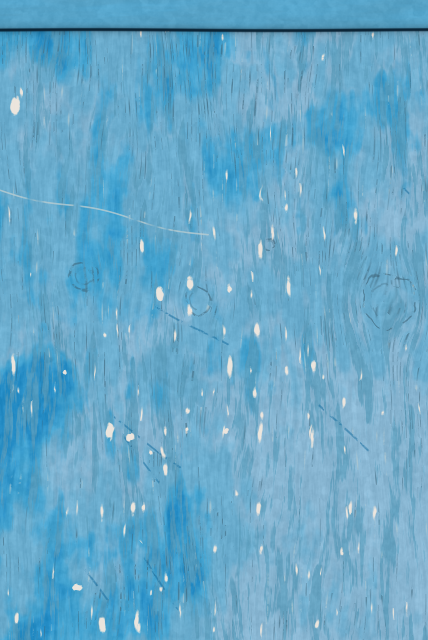
Write a WebGL 1 fragment shader that draws this texture.

```glsl
precision highp float;
// Weathered blue paint on an upright wooden board below a narrow rail.
// Blended cellular noise makes the paint tones; jittered grids scatter the
// cracks and chips; distance functions draw the knots, scratches and seam.

uniform vec2 u_resolution;

const vec3 MID    = vec3(0.42, 0.68, 0.81);
const vec3 PALE   = vec3(0.54, 0.72, 0.83);
const vec3 VIVID  = vec3(0.25, 0.64, 0.82);
const vec3 DEEP   = vec3(0.11, 0.53, 0.77);
const vec3 SHADE  = vec3(0.33, 0.59, 0.71);
const vec3 CRACK  = vec3(0.23, 0.38, 0.46);
const vec3 FLAKE  = vec3(0.72, 0.80, 0.82);
const vec3 CHIP   = vec3(0.95, 0.91, 0.87);
const vec3 SEAM   = vec3(0.03, 0.13, 0.20);
const float SEAM_Y = 0.953;
const float SEAM_HALF = 0.0022;
const vec2 GRAIN_BROAD = vec2(8.0, 4.5);
const vec2 GRAIN_STREAK = vec2(55.0, 9.0);
const vec2 GRAIN_FINE = vec2(210.0, 24.0);

float hash(vec2 p) { return fract(sin(dot(p, vec2(127.1, 311.7))) * 43758.5); }
vec2 hash2(vec2 p) { return vec2(hash(p), hash(p + 41.3)); }

// Smooth cellular noise: nearby cell values weighted by distance
float cells(vec2 p) {
  vec2 sum = vec2(0.0);
  for (int y = -1; y <= 1; y++)
    for (int x = -1; x <= 1; x++) {
      vec2 id = floor(p) + vec2(float(x), float(y));
      vec2 d = id + hash2(id) - p;
      sum += exp(-5.0 * dot(d, d)) * vec2(hash(id + 7.3), 1.0);
    }
  return smoothstep(0.08, 0.92, sum.x / sum.y);
}

float layered(vec2 p) {
  return 0.55 * cells(p) + 0.3 * cells(p * 2.1 + 3.7) + 0.15 * cells(p * 4.3 + 9.1);
}

float segmentDist(vec2 p, vec2 a, vec2 b) {
  vec2 ab = b - a;
  return length(p - a - ab * clamp(dot(p - a, ab) / dot(ab, ab), 0.0, 1.0));
}

// One tapered ellipse in some of the grid cells; half-size varies per cell
float specks(vec2 p, vec2 grid, vec2 halfSize, float density, float seed) {
  vec2 id = floor(p / grid);
  vec2 r = hash2(id + seed);
  vec2 d = p - (id + 0.3 + 0.4 * r) * grid;
  float grow = 0.3 + 0.7 * pow(hash(id + seed + 5.1), 2.0);
  vec2 h = halfSize * vec2(grow, 0.35 + 0.65 * hash(id + seed + 8.6));
  float edge = (length(d / h) - 1.0) * h.x;
  float px = 0.8 / u_resolution.y;
  return smoothstep(px, -px, edge) * step(hash(id + seed + 2.9), density);
}

// Knot centre and radius
vec3 knot(int i) {
  if (i == 0) return vec3(0.130, 0.568, 0.025);
  if (i == 1) return vec3(0.605, 0.530, 0.042);
  if (i == 2) return vec3(0.308, 0.530, 0.021);
  return vec3(0.421, 0.618, 0.009);
}

void main() {
  vec2 p = gl_FragCoord.xy / u_resolution.y;
  float px = 1.0 / u_resolution.y;
  float mottle = layered(p * vec2(32.0, 24.0));
  float rough = layered(p * 110.0);

  // Grain bends in waves and parts around the knots
  vec2 g = p;
  g.x += 0.006 * sin(p.y * 9.0 + p.x * 17.0) + 0.002 * sin(p.y * 33.0 + p.x * 50.0);
  float rings = 0.0;
  for (int i = 0; i < 4; i++) {
    vec3 k = knot(i);
    vec2 d = p - k.xy;
    g.x -= 0.55 * d.x * exp(-dot(d, d) / (2.5 * k.z * k.z));
    float r = length(d) + k.z * 0.5 * (mottle - 0.5);
    float line = smoothstep(1.6 * px, 0.2 * px, abs(r - k.z));
    line += 0.6 * smoothstep(1.5 * px, 0.0, abs(r - 0.68 * k.z)) * step(0.5, mottle);
    rings += line * smoothstep(0.3, 0.6, rough);
  }

  // Paint tones: vivid at the left, faded at the right
  float broad = layered(g * GRAIN_BROAD);
  float streak = layered(g * GRAIN_STREAK + 4.0);
  float fine = layered(g * GRAIN_FINE + 12.0);
  vec2 blot = (p - vec2(0.02, 0.37)) / vec2(0.11, 0.09);
  float fresh = 0.55 * broad + 0.25 * streak + 0.2 * mottle + 0.28 * (0.27 - p.x);
  fresh += 0.25 * exp(-dot(blot, blot));
  float fade = 0.5 * layered(p * vec2(5.0, 4.0) + 20.0) + 0.25 * streak + 0.25 * mottle;
  fade += 0.35 * (p.x - 0.34);
  vec3 col = mix(MID, PALE, smoothstep(0.42, 0.64, fade));
  col = mix(col, VIVID, 0.9 * smoothstep(0.5, 0.66, fresh));
  col = mix(col, DEEP, 0.75 * smoothstep(0.64, 0.82, fresh));
  col = mix(col, SHADE, 0.75 * smoothstep(0.52, 0.72, 0.5 * fine + 0.5 * streak));
  col += 0.07 * (fine - 0.5) + 0.05 * (rough - 0.5);

  // Worn bands expose cracks along the grain
  float band = segmentDist(p, vec2(0.13, 0.03), vec2(0.40, 0.22));
  band = min(band, segmentDist(p, vec2(0.25, 0.28), vec2(0.31, 0.34)));
  band = min(band, segmentDist(p, vec2(0.21, 0.85), vec2(0.22, 0.60)));
  float worn = 0.4 * smoothstep(0.05, 0.0, band + 0.02 * mottle);
  worn += 0.4 * smoothstep(0.45, 0.75, layered(p * vec2(8.0, 5.0) + 31.0));
  float cracks = specks(g, vec2(0.006, 0.045), vec2(0.0012, 0.019), 0.08 + worn, 1.0);
  cracks += 0.7 * specks(g + 0.003, vec2(0.009, 0.075), vec2(0.0013, 0.032), 0.06 + worn, 17.0);
  col = mix(col, CRACK, 0.6 * min(cracks, 1.0) * smoothstep(0.2, 0.6, rough));
  col = mix(col, CRACK, 0.55 * min(rings, 1.0));
  float flakes = specks(g, vec2(0.013, 0.038), vec2(0.0016, 0.013), 0.12, 29.0);
  col = mix(col, FLAKE, 0.65 * flakes * smoothstep(0.25, 0.6, rough));

  // Scratches: one long pale line and scattered short blue ones
  vec2 s = p + vec2(0.0, 0.004 * sin(p.x * 30.0));
  float scratch = segmentDist(s, vec2(-0.01, 0.705), vec2(0.325, 0.632));
  col = mix(col, FLAKE, 0.8 * smoothstep(1.4 * px, 0.2 * px, scratch) * smoothstep(0.2, 0.5, mottle));
  for (int i = 0; i < 7; i++) {
    vec2 a = hash2(vec2(float(i), 3.7)) * vec2(0.65, 0.9);
    vec2 b = a + vec2(0.09, -0.07) * (0.3 + hash2(vec2(float(i), 9.2)));
    float nick = smoothstep(1.7 * px, 0.2 * px, segmentDist(s, a, b));
    col = mix(col, DEEP * 0.8, 0.55 * nick * smoothstep(0.3, 0.6, rough));
  }

  // Chips down to pale primer, thickest low in the middle
  vec2 c = p + 0.007 * (vec2(mottle, rough) - 0.5);
  vec2 spread = (p - vec2(0.31, 0.36)) / vec2(0.25, 0.24);
  float dense = 0.05 + 0.28 * exp(-dot(spread, spread)) + 0.1 * smoothstep(0.2, 0.0, p.y);
  float chips = specks(c, vec2(0.047, 0.058), vec2(0.0075, 0.015), dense, 53.0);
  chips = max(chips, specks(c, vec2(0.019, 0.031), vec2(0.0032, 0.009), dense * 0.6, 71.0));
  col = mix(col, CHIP, 0.95 * chips);

  // Top rail with level grain, then the dark seam and its soft shadow
  float level = layered(p * vec2(12.0, 90.0) + 5.0);
  vec3 rail = mix(SHADE, mix(VIVID, MID, 0.55), 0.5 + 0.5 * level) + 0.05 * (rough - 0.5);
  float y = p.y - SEAM_Y - 0.0008 * sin(p.x * 11.0);
  col = mix(col, rail, smoothstep(-px, px, y));
  col *= 1.0 - 0.35 * exp(-abs(y) / 0.005);
  col = mix(col, SEAM, 0.95 * smoothstep(SEAM_HALF + px, SEAM_HALF - px, abs(y)));

  gl_FragColor = vec4(clamp(col, 0.0, 1.0), 1.0);
}
```
